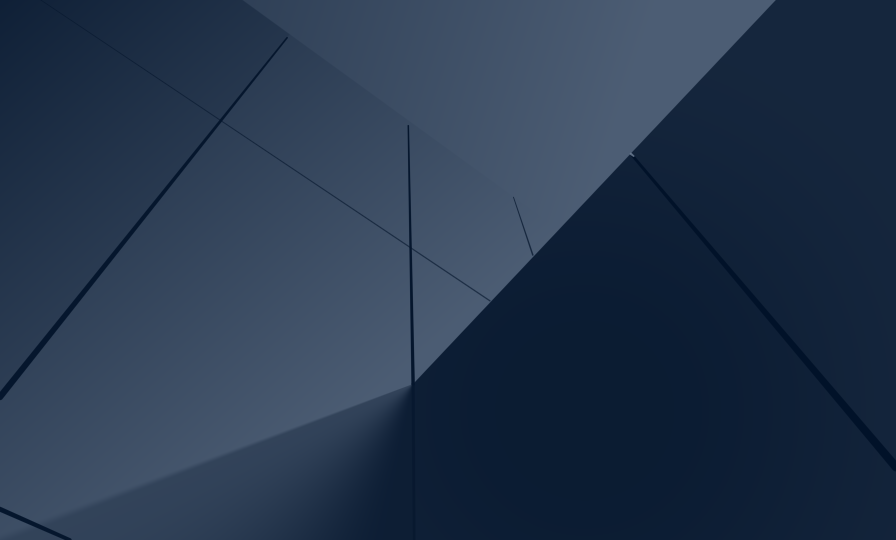
This background is drawn by a Shadertoy shader. Its source:

```glsl
// Slate blue of a given lightness
vec3 slate(float light) {
    return vec3(light) + vec3(0.0, 0.066, 0.155);
}

// Signed distance to the line a-b, positive on its left
float side(vec2 p, vec2 a, vec2 b) {
    vec2 d = normalize(b - a);
    return d.x * (p.y - a.y) - d.y * (p.x - a.x);
}

// Smooth step across an edge, at least one pixel wide
float cover(float dist, float blur) {
    float w = max(blur, 0.7 / iResolution.y);
    return smoothstep(-w, w, dist);
}

// Coverage of a seam whose half width tapers from wa to wb
float seam(vec2 p, vec2 a, vec2 b, float wa, float wb) {
    vec2 ab = b - a;
    float t = clamp(dot(p - a, ab) / dot(ab, ab), 0.0, 1.0);
    return cover(mix(wa, wb, t) - length(p - a - ab * t), 0.0012);
}

void mainImage(out vec4 fragColor, in vec2 fragCoord) {
    vec2 p = fragCoord / iResolution.xy * vec2(1.67, 1.0);
    vec2 apex = vec2(0.770, 0.289);
    vec2 ridgeTop = vec2(0.452, 1.0), ridgeEnd = vec2(1.040, 0.576);
    vec2 slopeTop = vec2(1.446, 1.0);
    vec2 braceTop = vec2(0.535, 0.930), braceEnd = vec2(0.0, 0.265);
    vec2 cutTop = vec2(1.176, 0.715), cutEnd = vec2(1.67, 0.135);

    // Lit wall, dimmer beyond the brace
    float wall = 0.08 + 0.14 * p.x + 0.16 * (1.0 - p.y);
    wall -= 0.022 * cover(-side(p, braceTop, braceEnd), 0.002);
    vec3 col = slate(min(wall, 0.295));

    // Thin seams on the wall
    vec3 ink = slate(0.02);
    col = mix(col, ink, 0.65 * seam(p, vec2(0.076, 1.0), vec2(0.913, 0.443), 0.0007, 0.0012));
    col = mix(col, ink, 0.75 * seam(p, vec2(0.957, 0.635), vec2(0.993, 0.528), 0.0008, 0.0014));
    col = mix(col, ink, seam(p, braceTop, braceEnd, 0.0015, 0.0060));

    // Ceiling plane
    float ceiling = 0.19 + 0.15 * (p.x - 0.5) + 0.05 * (1.0 - p.y);
    col = mix(col, slate(min(ceiling, 0.30)), cover(side(p, ridgeTop, ridgeEnd), 0.0015));

    // Lower plane with a shadow fanning out from the apex
    vec2 fromApex = p - apex;
    float fan = atan(-fromApex.x, -fromApex.y);
    float lower = mix(0.05, 0.195, smoothstep(0.15, 1.2, fan));
    float lowerEdge = side(p, vec2(0.0, 0.002), apex);
    col = mix(col, slate(lower), cover(-lowerEdge, 0.001 + 0.012 * length(fromApex)));
    col = mix(col, ink, seam(p, vec2(0.0, 0.057), vec2(0.13, 0.0), 0.0045, 0.0035));

    // Dark slope, deepest near its lower middle
    float dark = 0.042 + 0.035 * smoothstep(0.1, 0.75, distance(p, vec2(1.09, 0.24)));
    float cutSide = side(p, cutTop, cutEnd);
    dark += 0.006 * cover(cutSide, 0.003);
    vec3 slope = mix(slate(dark), slate(0.005), seam(p, cutTop, cutEnd, 0.0025, 0.0080));
    float onSlope = cover(-side(p, apex, slopeTop), 0.0012) * cover(p.x - apex.x, 0.001);
    col = mix(col, slope, onSlope);

    // Upright seam and the glint at the top of the cut
    col = mix(col, ink, seam(p, vec2(0.761, 0.767), apex, 0.0014, 0.0032));
    col = mix(col, ink, 0.7 * seam(p, apex, vec2(0.772, 0.0), 0.0030, 0.0025));
    col = mix(col, slate(0.45), 0.8 * seam(p, cutTop, cutTop + vec2(0.005, -0.004), 0.0022, 0.0015));

    fragColor = vec4(col, 1.0);
}
```
